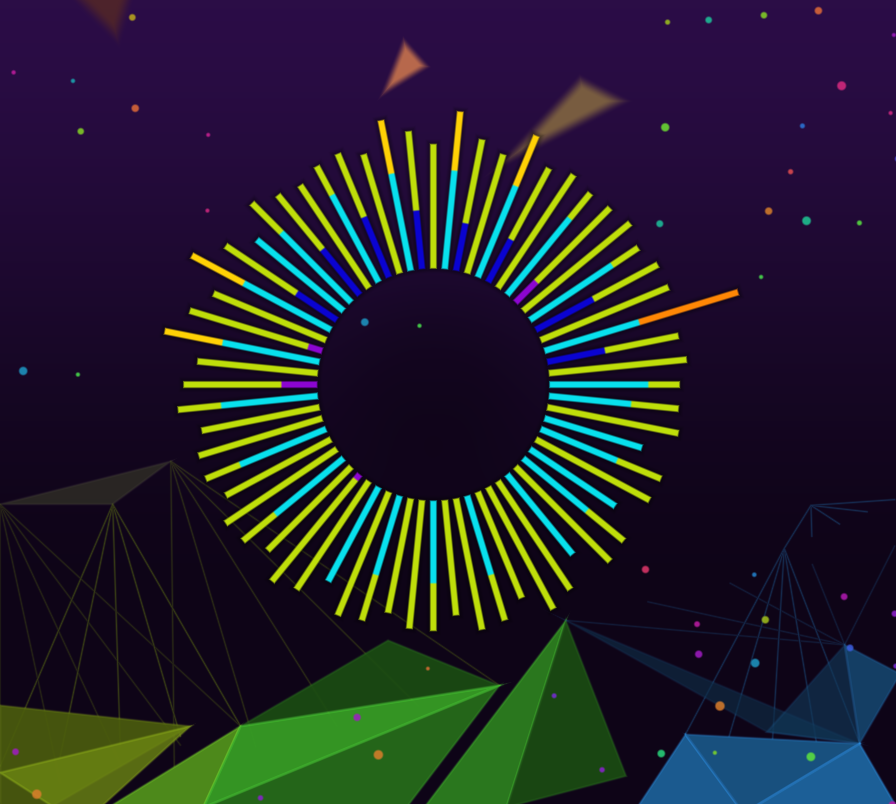
Give the GLSL for this background, as a WebGL 1 fragment shader.

```glsl
precision highp float;
// A radial ring of coloured bars over a dusky sky with glowing low-poly hills.
uniform vec2 u_resolution;

// Scene units: the canvas is HEIGHT units tall, y runs downward from the top.
const float HEIGHT = 6.92, TAU = 6.283185, SOFT = 0.011, BARS = 64.0;
const vec3 LIME = vec3(.75, .87, .04), CYAN = vec3(.03, .88, .93);
const vec3 BLUE = vec3(.04, .01, .82), PURPLE = vec3(.55, .02, .82);
const vec3 YELLOW = vec3(1., .82, .02), ORANGE = vec3(1., .53, .02);
const vec3 OLIVE = vec3(.42, .52, .07), GREEN = vec3(.21, .61, .14), AZURE = vec3(.13, .46, .72);

float hash(vec2 p) { return fract(sin(dot(p, vec2(41.3, 289.1))) * 4375.85); }
float same(float a, float b) { return step(abs(a - b), .5); }
float cover(float d, float soft) { return 1. - smoothstep(-soft, soft, d); }

// Signed distance to the line a-b
float side(vec2 p, vec2 a, vec2 b) {
  vec2 e = normalize(b - a);
  return e.x * (p.y - a.y) - e.y * (p.x - a.x);
}

// Translucent triangle with a brighter rim
vec3 facet(vec3 col, vec2 p, vec2 a, vec2 b, vec2 c, vec3 tint, float alpha, float soft) {
  float turn = -sign(side(c, a, b));
  float d = max(max(turn * side(p, a, b), turn * side(p, b, c)), turn * side(p, c, a));
  float rim = step(soft, SOFT) * (1. - smoothstep(0., .018, abs(d)));
  return mix(col, tint, alpha * cover(d, soft)) + tint * .3 * alpha * rim;
}

float stroke(vec2 p, vec2 a, vec2 b) {
  vec2 e = b - a;
  float t = clamp(dot(p - a, e) / dot(e, e), 0., 1.);
  return cover(length(p - a - e * t) - .005, SOFT);
}

// Thin lines from an apex to points spread between two ends
float fan(vec2 p, vec2 apex, vec2 first, vec2 last) {
  float m = 0.;
  for (int k = 0; k < 5; k++) m = max(m, stroke(p, apex, mix(first, last, float(k) / 4.)));
  return m;
}

// Coloured dots, one per cell, denser beside the ring and at the right foot
vec3 dots(vec3 col, vec2 p) {
  vec2 cell = floor(p / .42);
  vec2 seed = vec2(hash(cell), hash(cell + 17.));
  vec2 centre = (cell + .2 + .6 * seed) * .42;
  float zone = step(1.6, abs(centre.x - 3.75)) * step(centre.y, 2.);
  zone = max(zone, step(5.5, centre.x) * step(4.8, centre.y));
  float shown = step(hash(cell + 5.), .05 + .4 * zone);
  vec3 tint = .5 + .4 * cos(TAU * (seed.x + vec3(0., .33, .67)));
  float d = length(p - centre) - .015 - .025 * hash(cell + 9.);
  return mix(col, tint, .85 * shown * cover(d, SOFT));
}

// Outer radius of a bar: every third bar follows the same curve
float bump(float i, float centre) { return exp(-pow(abs(i - centre) / 4.5, 4.)); }
float barTip(float i, float group) {
  if (group < .5) return 2.12 + .24 * (bump(i, 15.) + bump(i, 28.5)) + .62 * same(i, 3.);
  if (group < 1.5) return 2.19 - .12 * smoothstep(9., 13., i) - .0025 * max(i - 19., 0.);
  return 2.15 + .04 * cos((i - 17.) * TAU / 12.);
}

vec3 ring(vec3 col, vec2 q) {
  float i = mod(floor(atan(-q.y, q.x) * BARS / TAU + .5), BARS);
  float angle = i * TAU / BARS;
  vec2 axis = vec2(cos(angle), -sin(angle));
  float along = dot(q, axis), across = abs(axis.x * q.y - axis.y * q.x);
  float group = floor(mod(i + .5, 3.)), tip = barTip(i, group), split = 0.;
  vec3 outer = tip > 2.5 ? ORANGE : (tip > 2.3 ? YELLOW : LIME), inner = CYAN;
  // Inner section of the bar
  if (group < .5) {
    split = (1.85 - .14 * smoothstep(30., 45., i)) * (1. - same(abs(i - 48.), 6.));
  } else if (group < 1.5) {
    float whole = max(step(54., i), step(20., i) * same(mod(i, 18.), 7.));
    split = 3. * whole;
    tip -= .09 * whole;
  } else if (same(mod(i, 33.), 8.) + same(i, 29.) + same(i, 32.) > .5) {
    inner = PURPLE;
    split = 1.3 - .006 * i + .2 * same(i, 32.);
  } else if (i < 27.) {
    inner = BLUE;
    split = 1.48 + .08 * cos((i - 5.) * TAU / 15.);
  }
  float d = max(across - .027, max(1. - along, along - tip));
  col *= 1. - .45 * cover(d - .02, .03);
  return mix(col, mix(outer, inner, cover(along - split, SOFT)), cover(d, SOFT));
}

void main() {
  vec2 p = vec2(gl_FragCoord.x, u_resolution.y - gl_FragCoord.y) * HEIGHT / u_resolution.y;
  vec2 q = p - vec2(3.73, 3.31);
  // Sky and blurred shards
  vec3 col = mix(vec3(.17, .05, .28), vec3(.055, .015, .09), smoothstep(-.5, 5.2, p.y));
  col *= 1. - .2 * cover(length(q) - .7, .5);
  col = facet(col, p, vec2(.6, -.1), vec2(1.12, -.1), vec2(1., .3), ORANGE * .5, .4, .07);
  col = facet(col, p, vec2(3.48, .37), vec2(3.66, .57), vec2(3.32, .78), vec3(.78, .45, .3), .9, .04);
  col = facet(col, p, vec2(5., .7), vec2(5.33, .87), vec2(4.4, 1.35), vec3(.55, .44, .25), .8, .06);
  // Wire webs
  vec2 ridge = vec2(1.47, 3.97), knee = vec2(.97, 4.34), left = vec2(0., 4.34), fold = vec2(2.07, 6.25);
  vec2 peak = vec2(4.87, 5.34), crown = vec2(4.3, 5.9), base = vec2(1.75, 6.95), dip = vec2(4.36, 6.95);
  vec2 hub = vec2(7.4, 6.4), spur = vec2(7.27, 5.55), wing = vec2(6.75, 4.72), mast = vec2(6.98, 4.35);
  vec2 foot = vec2(5.9, 6.32), cove = vec2(6.4, 7.), edge = vec2(7.75, 5.8), bend = vec2(6.6, 6.3);
  col = facet(col, p, left, ridge, knee, vec3(.2, .2, .15), .7, SOFT);
  float web = max(fan(p, knee, vec2(0., 6.6), fold), fan(p, ridge, vec2(1.5, 6.6), crown) * .7);
  col = mix(col, OLIVE, .5 * max(web, fan(p, left, vec2(0., 6.9), fold) * .6));
  web = max(fan(p, wing, foot, hub), fan(p, mast, wing, vec2(7.7, 4.3)));
  col = mix(col, AZURE, .4 * max(web, fan(p, spur, peak, vec2(7.7, 4.7)) * .6));
  // Green hills
  col = facet(col, p, vec2(0., 6.07), vec2(1.64, 6.25), vec2(0., 7.2), OLIVE * .7, .9, SOFT);
  col = facet(col, p, vec2(1.64, 6.25), vec2(0., 6.65), vec2(.7, 7.1), OLIVE, .8, SOFT);
  col = facet(col, p, fold, vec2(.85, 7.), base, mix(OLIVE, GREEN, .5), .95, SOFT);
  col = facet(col, p, vec2(3.34, 5.51), crown, fold, GREEN * .5, .9, SOFT);
  col = facet(col, p, crown, vec2(3.5, 6.95), base, GREEN * .72, .9, SOFT);
  col = facet(col, p, fold, crown, base, GREEN, .95, SOFT);
  col = facet(col, p, peak, vec2(3.65, 6.95), dip, GREEN * .85, .9, SOFT);
  col = facet(col, p, peak, dip, vec2(5.39, 6.68), GREEN * .5, .9, SOFT);
  // Blue hills
  col = facet(col, p, peak, bend, hub, AZURE * .4, .6, SOFT);
  col = facet(col, p, spur, bend, hub, AZURE * .5, .6, SOFT);
  col = facet(col, p, spur, hub, edge, AZURE * .65, .8, SOFT);
  col = facet(col, p, foot, vec2(5.45, 7.), cove, AZURE * .85, .9, SOFT);
  col = facet(col, p, foot, hub, cove, AZURE * .75, .9, SOFT);
  col = facet(col, p, hub, cove, vec2(7.75, 7.), AZURE * .9, .9, SOFT);
  gl_FragColor = vec4(dots(ring(col, q), p), 1.);
}
```
